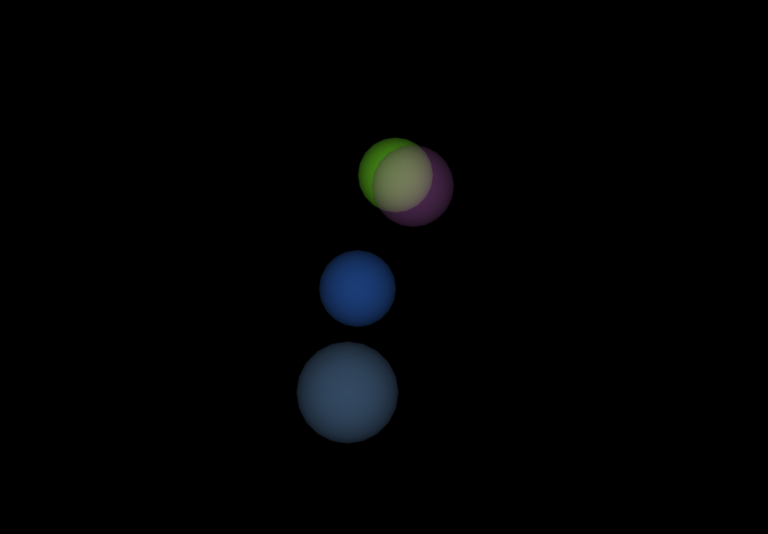
Reproduce this background procedurally as a Shadertoy shader.

```glsl
#define FACETS 20.0
#define RIM_LIGHT 0.22
#define OPACITY 0.4
#define GREEN vec3(0.28, 0.55, 0.09)
#define PURPLE vec3(0.29, 0.16, 0.30)
#define BLUE vec3(0.105, 0.235, 0.46)
#define SLATE vec3(0.20, 0.285, 0.38)

const float PI = 3.14159265;

// Distance from the centre, scaled so a regular polygon's outline is 1
float facetedRadius(vec2 q) {
    float sector = 2.0 * PI / FACETS;
    float angle = mod(atan(q.y, q.x + 1e-6), sector) - 0.5 * sector;
    return length(q) * cos(angle) / cos(0.5 * sector);
}

// Blend a translucent ball, lit from the viewer, over the colour behind it
vec3 addBall(vec3 behind, vec2 p, vec2 centre, float radius, vec3 tint) {
    vec2 q = (p - centre) / radius;
    float d = facetedRadius(q);
    float pixel = 1.0 / (iResolution.y * radius);
    float coverage = 1.0 - smoothstep(1.0 - pixel, 1.0 + pixel, d);
    float facing = sqrt(max(1.0 - dot(q, q), 0.0));
    vec3 glow = tint * mix(RIM_LIGHT, 1.0, facing);
    return mix(behind, behind * (1.0 - OPACITY) + glow, coverage);
}

void mainImage(out vec4 fragColor, in vec2 fragCoord) {
    // Centred coordinates, one unit per canvas height
    vec2 p = (fragCoord - 0.5 * iResolution.xy) / iResolution.y;

    // Balls from back to front on black
    vec3 color = vec3(0.0);
    color = addBall(color, p, vec2(0.0215, 0.1723), 0.0705, GREEN);
    color = addBall(color, p, vec2(0.0543, 0.1517), 0.0770, PURPLE);
    color = addBall(color, p, vec2(-0.0496, -0.0403), 0.0723, BLUE);
    color = addBall(color, p, vec2(-0.0684, -0.2350), 0.0957, SLATE);

    fragColor = vec4(color, 1.0);
}
```
